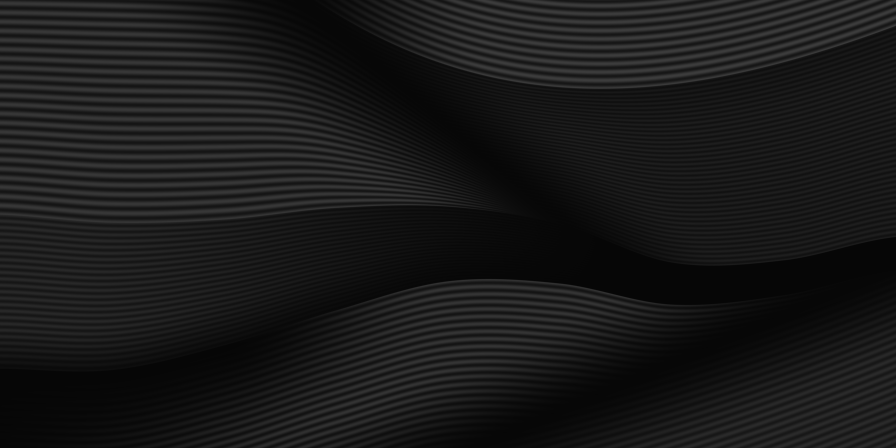
A WebGL 2 fragment shader for this background:

```glsl
#version 300 es
precision highp float;
// Dark overlapping sheets with fine ribs, folding into soft black valleys.

uniform vec2 u_resolution;
out vec4 outColor;

// Mean brightness of each sheet
const float LEFT_TONE = 0.125;
const float MIDDLE_TONE = 0.098;
const float RIGHT_TONE = 0.068;
const float TOP_TONE = 0.138;
const float FRONT_TONE = 0.118;
const float CORNER_TONE = 0.105;
const float BLACK = 0.024;

// Ribs: counts across a sheet, or per unit of height
const float LEFT_RIBS = 25.0;
const float MIDDLE_RIBS = 24.0;
const float RIGHT_RIBS = 40.0;
const float TOP_RIBS = 54.0;
const float FRONT_RIBS = 60.0;
const float BOLD = 0.54;
const float FAINT = 0.36;

// Heights of the two long edges, evenly spaced from x = 0 to x = 2
const float RIDGE[9] = float[9](0.521, 0.503, 0.510, 0.536, 0.539, 0.500, 0.414, 0.419, 0.471);
const float FRONT[9] = float[9](0.177, 0.174, 0.229, 0.307, 0.372, 0.367, 0.320, 0.341, 0.396);

// Catmull-Rom curve through nine heights
float curve(float h[9], float x) {
    float s = clamp(x * 4.0, 0.0, 7.999);
    int i = int(s);
    float t = s - float(i);
    float a = h[max(i - 1, 0)], b = h[i], c = h[i + 1], d = h[min(i + 2, 8)];
    return b + 0.5 * t * (c - a + t * (2.0 * a - 5.0 * b + 4.0 * c - d
             + t * (3.0 * (b - c) + d - a)));
}

// Lower rim of the sheet at the top right
float topRim(float x) {
    float d = x - 1.341;
    return 0.802 + 0.406 * d * d - 0.125 * d * d * d;
}

float smoothMin(float a, float b, float k) {
    return 0.5 * (a + b - sqrt((a - b) * (a - b) + k * k));
}

// Brightness factor of the ribs; fades where they get too fine to resolve
float ribs(float phase, float contrast) {
    float fade = 1.0 - smoothstep(0.35, 0.75, fwidth(phase));
    return 1.0 + contrast * fade * cos(6.28318 * phase);
}

// Antialiased mask, 1 where d is positive
float above(float d) {
    float w = 0.8 / u_resolution.y;
    return smoothstep(-w, w, d);
}

void main() {
    vec2 p = gl_FragCoord.xy / u_resolution.y;
    p.x = gl_FragCoord.x / u_resolution.x * 2.0;

    float ridge = curve(RIDGE, p.x);
    float front = curve(FRONT, p.x);
    float rim = topRim(p.x);
    float overRidge = p.y - ridge;
    float depth = front - p.y;

    // Signed distance from the diagonal fold, positive to the right
    float fold = (p.x - 0.672 - 1.17 * (1.0 - p.y)) * 0.65;

    // Left sheet, its ribs converging at the end of the fold
    float crest = smoothMin(1.04, 1.6 - 0.855 * p.x, 0.12);
    float leftPhase = overRidge / max(crest - ridge, 0.02) * LEFT_RIBS;
    float reach = mix(0.20, 0.30, smoothstep(0.5, 1.0, p.y));
    float left = LEFT_TONE * smoothstep(-0.02, reach, -fold) * ribs(leftPhase, BOLD);

    // Right sheet, shaded by the rim above it
    float rightPhase = overRidge / max(rim - ridge, 0.05) * RIGHT_RIBS;
    float right = RIGHT_TONE * smoothstep(-0.02, 0.17, fold) * ribs(rightPhase, FAINT);
    right *= mix(0.75, 1.0, smoothstep(0.0, 0.12, rim - p.y));

    // Top sheet
    float top = TOP_TONE * smoothstep(0.62, 1.1, p.x) * ribs((p.y - rim) * TOP_RIBS, BOLD);

    // Middle sheet, sinking into black to the right
    float middlePhase = -depth / max(ridge - front, 0.03) * MIDDLE_RIBS;
    float middle = MIDDLE_TONE * (1.0 - smoothstep(0.1, 1.42, p.x));
    middle *= smoothstep(-0.05, 0.11, -depth) * ribs(middlePhase, FAINT);

    // Front sheet between its edge and the lower valley
    float valley = p.y - (0.43 * p.x - 0.448);
    float squeeze = 1.0 - 0.45 * smoothstep(1.2, 1.95, p.x);
    float shade = mix(smoothstep(0.0, 0.25, depth), 1.0, smoothstep(0.5, 1.0, p.x));
    float frontLight = FRONT_TONE * smoothstep(-0.02, 0.21, valley) * shade;
    frontLight *= smoothstep(-0.1, 0.85, p.x) * ribs(depth * FRONT_RIBS / squeeze, BOLD);

    // Corner sheet beyond the valley
    float cornerPhase = (p.y - 0.1 * p.x * p.x) * FRONT_RIBS;
    float corner = CORNER_TONE * smoothstep(-0.01, 0.23, -valley) * ribs(cornerPhase, FAINT);

    // Stack the sheets from back to front
    float light = mix(middle, left + right, above(overRidge));
    light = mix(light, top, above(p.y - rim));
    light = mix(light, frontLight + corner, above(depth));

    outColor = vec4(vec3(BLACK + light), 1.0);
}
```
